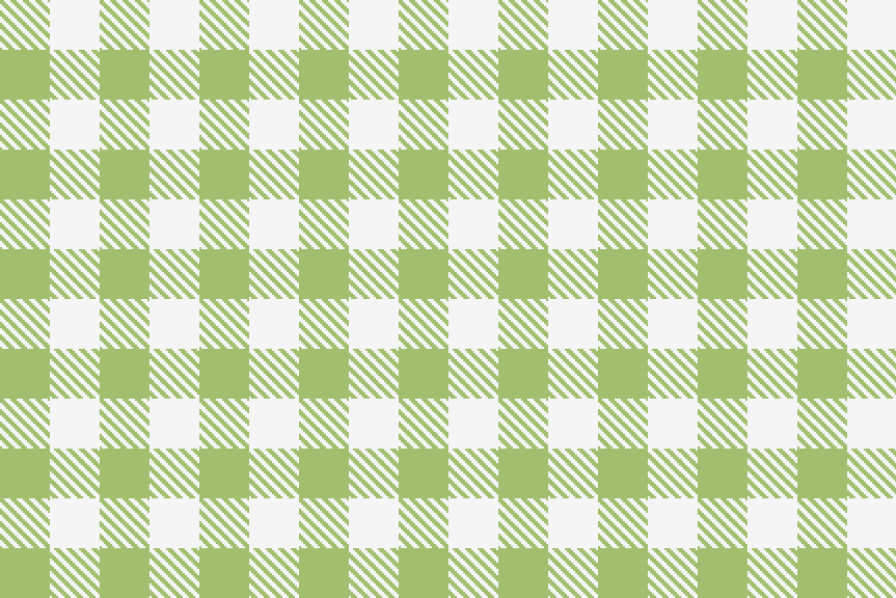
This pattern is drawn by a WebGL 2 fragment shader. Its source:

```glsl
#version 300 es
precision highp float;
// Green and white gingham cloth: nine checks across and six down.
// Warp and weft threads cross in a 3/3 twill, so mixed squares show
// finely stepped diagonal stripes; a grid of samples smooths the edges.

uniform vec2 u_resolution;
out vec4 fragColor;

const vec3 GREEN = vec3(0.63, 0.75, 0.43);
const vec3 WHITE = vec3(0.96);
const float CHECKS_DOWN = 6.0;
const float THREADS_PER_CHECK = 48.0;
const float TWILL_REPEAT = 6.0;
const float TWILL_SHIFT = 2.0;
const int SAMPLES = 5;
const float FILTER_WIDTH = 1.2;

// 1 where a thread is dyed: the first half of each check.
float dyed(float thread, float threadsPerCheck) {
  return 1.0 - step(0.5, fract((thread + 0.5) / threadsPerCheck));
}

// 1 where the warp passes over the weft, along falling diagonals.
float warpOnTop(vec2 thread, float repeat, float shift) {
  float phase = fract((thread.x + thread.y + shift + 0.5) / repeat);
  return 1.0 - step(0.5, phase);
}

// Dye amount of the uppermost thread at p, measured in checks.
float weave(vec2 p, float threadsPerCheck, float repeat, float shift) {
  vec2 thread = floor(p * threadsPerCheck);
  float warp = dyed(thread.x, threadsPerCheck);
  float weft = dyed(thread.y, threadsPerCheck);
  return mix(weft, warp, warpOnTop(thread, repeat, shift));
}

// Average of the weave over a square of the given width around p.
float smoothWeave(vec2 p, float width) {
  float total = 0.0;
  for (int j = 0; j < SAMPLES; j++) {
    for (int i = 0; i < SAMPLES; i++) {
      vec2 offset = (vec2(i, j) + 0.5) / float(SAMPLES) - 0.5;
      vec2 q = p + offset * width;
      total += weave(q, THREADS_PER_CHECK, TWILL_REPEAT, TWILL_SHIFT);
    }
  }
  return total / float(SAMPLES * SAMPLES);
}

void main() {
  // One unit is one check, counted from the lower left.
  float scale = CHECKS_DOWN / u_resolution.y;
  vec2 p = gl_FragCoord.xy * scale;
  float dye = smoothWeave(p, FILTER_WIDTH * scale);
  fragColor = vec4(mix(WHITE, GREEN, dye), 1.0);
}
```
